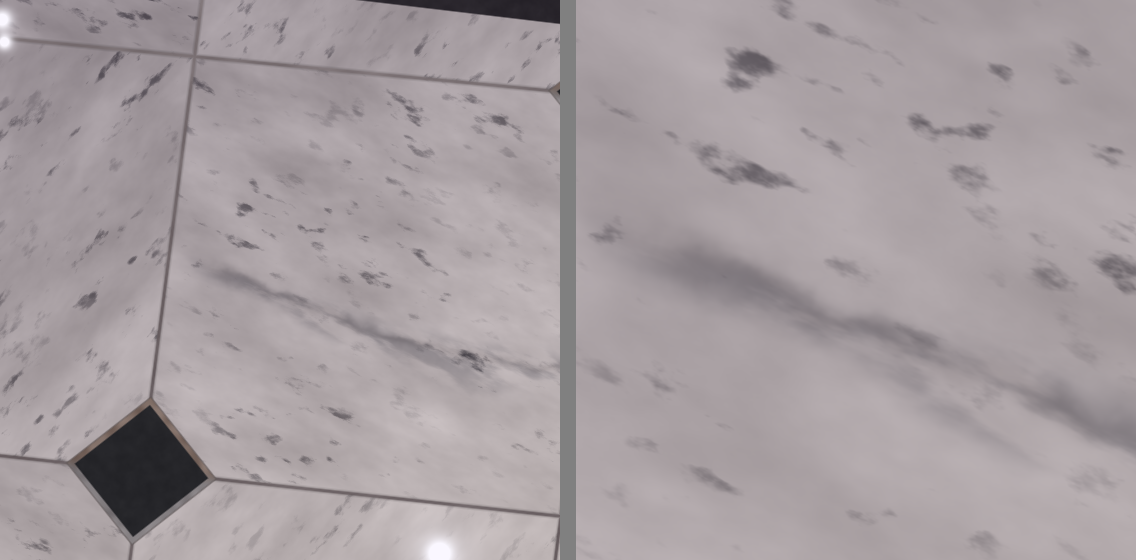
Left: the whole. Right: its middle third, enlarged.
Give the GLSL for this texture, as a Shadertoy shader.

```glsl
float hash(vec2 p) {
    vec3 q = fract(vec3(p.xyx) * 0.1031);
    q += dot(q, q.yzx + 33.33);
    return fract((q.x + q.y) * q.z);
}

float noise(vec2 p) {
    vec2 i = floor(p), f = fract(p);
    f = f * f * (3.0 - 2.0 * f);
    return mix(mix(hash(i), hash(i + vec2(1, 0)), f.x),
               mix(hash(i + vec2(0, 1)), hash(i + vec2(1, 1)), f.x), f.y);
}

float fbm(vec2 p) {
    float sum = 0.0, amp = 0.5;
    for (int i = 0; i < 5; i++) {
        sum += amp * noise(p);
        p = mat2(1.6, 1.2, -1.2, 1.6) * p + 7.3;
        amp *= 0.5;
    }
    return sum;
}

vec2 rotate(vec2 p, float a) {
    return vec2(cos(a) * p.x + sin(a) * p.y, cos(a) * p.y - sin(a) * p.x);
}

// Soft coverage of a signed distance
float cover(float d) {
    return clamp(0.5 - d / max(0.0028, 1.0 / iResolution.y), 0.0, 1.0);
}

vec3 marble(vec2 p, vec2 cell) {
    float odd = mod(cell.x + cell.y, 2.0);
    vec2 s = rotate(p, mix(-0.42, 0.85, odd)) + 11.0 + cell * 3.7;

    // Uneven light and cloudy streaks along the grain
    float light = 0.52 + 0.3 * (p.x - 0.5) - 0.7 * (p.y - 0.5);
    vec3 color = mix(vec3(0.60, 0.565, 0.59), vec3(0.745, 0.71, 0.71), clamp(light, 0.0, 1.0));
    float cloud = fbm(s * vec2(5.0, 13.0));
    color += 0.17 * (cloud - 0.47) + 0.05 * (fbm(s * vec2(30.0, 50.0)) - 0.48);

    // Small dark flecks gathered in patches
    float patches = smoothstep(0.40, 0.65, fbm(s * vec2(6.0, 9.0) + 20.0));
    float fleck = smoothstep(0.60, 0.82, fbm(s * vec2(28.0, 62.0) + 5.0));
    color -= vec3(0.27, 0.26, 0.25) * fleck * (0.3 + 0.7 * patches);

    // Broken diagonal vein across the central slab
    if (cell == vec2(0)) {
        float axis = max(0.499 - 0.38 * (p.x - 0.42), 0.345);
        float d = p.y - axis + 0.05 * (fbm(p * 14.0) - 0.48);
        float along = smoothstep(0.30, 0.46, p.x);
        float band = exp(-pow(d / mix(0.012, 0.034, smoothstep(0.4, 0.8, p.x)), 2.0));
        float core = exp(-pow((d - 0.008) / 0.009, 2.0));
        float broken = smoothstep(0.30, 0.62, fbm(s * vec2(14.0, 45.0)));
        color -= along * (vec3(0.14, 0.13, 0.12) * band * broken + 0.06 * core);
    }
    return color;
}

float glow(vec2 p, vec2 center, float radius) {
    vec2 d = (p - center) / radius;
    return exp(-dot(d, d));
}

void mainImage(out vec4 fragColor, in vec2 fragCoord) {
    vec2 p = fragCoord / iResolution.xy;

    // Tilted slab lattice with slight perspective
    vec2 g = inverse(mat2(0.749, -0.081, 0.095, 0.740)) * (p - vec2(0.2526, 0.159));
    g.y -= 0.012 * g.x * g.y;
    vec2 corner = round(g);
    vec2 f = g - corner;
    vec3 color = marble(p, floor(g));

    // Grout lines, fainter toward the top
    float wear = noise(p * 24.0);
    float joint = min(abs(f.x), abs(f.y)) * 0.75;
    vec3 grout = mix(vec3(0.39, 0.35, 0.36), vec3(0.47, 0.43, 0.44), smoothstep(0.4, 0.95, p.y));
    color = mix(color, color * 0.9, cover(joint - 0.0055));
    color = mix(color, grout + 0.08 * (wear - 0.5), 0.9 * cover(joint - 0.0028));

    // Framed dark diamonds on alternate corners
    if (mod(corner.x + corner.y, 2.0) < 0.5) {
        float d = (abs(f.x) + abs(f.y) - 0.178 + 0.022 * corner.y) * 0.53;
        vec3 frame = mix(vec3(0.50, 0.48, 0.49), vec3(0.48, 0.41, 0.38), smoothstep(-0.02, 0.02, f.y));
        frame += 0.14 * (noise(p * 60.0) - 0.5);
        color = mix(color, frame, cover(d));
        color = mix(color, vec3(0.36, 0.33, 0.33), 0.6 * cover(abs(d) - 0.0012));
        vec3 stone = vec3(0.145, 0.145, 0.16) + 0.04 * (fbm(p * 60.0) - 0.48);
        color = mix(color, stone, cover(d + 0.010));
    }

    // Dark border along the upper right
    float border = 1.0 - 0.118 * (p.x - 0.638) - p.y;
    color = mix(color, vec3(0.16, 0.145, 0.17) + 0.06 * (fbm(p * 50.0) - 0.48), cover(border));

    // Lamp reflections
    float shine = glow(p, vec2(0.785, 0.012), 0.024) + 0.25 * glow(p, vec2(0.785, 0.0), 0.06)
                + glow(p, vec2(0.004, 0.965), 0.018) + glow(p, vec2(0.008, 0.925), 0.014);
    color = mix(color, vec3(0.98, 0.97, 1.0), clamp(shine * 1.3, 0.0, 1.0));

    fragColor = vec4(color, 1.0);
}
```
